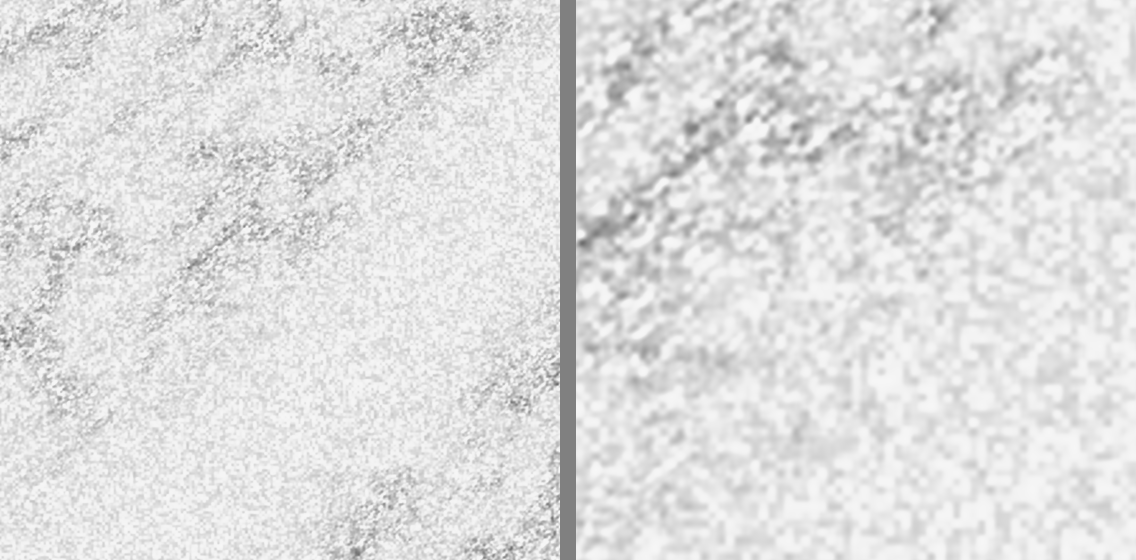
Left, the full canvas; right, a detail of the centre.
Reproduce this texture procedurally as a Shadertoy shader.

```glsl
float hash(vec2 p) {
    vec3 q = fract(vec3(p.xyx) * 0.1031);
    q += dot(q, q.yzx + 33.33);
    return fract((q.x + q.y) * q.z);
}

float noise(vec2 p) {
    vec2 cell = floor(p), f = fract(p);
    f = f * f * (3.0 - 2.0 * f);
    float low = mix(hash(cell), hash(cell + vec2(1, 0)), f.x);
    float high = mix(hash(cell + vec2(0, 1)), hash(cell + vec2(1, 1)), f.x);
    return mix(low, high, f.y);
}

float fbm(vec2 p) {
    float sum = 0.0, weight = 0.5;
    for (int i = 0; i < 4; i++) {
        sum += weight * noise(p);
        p = mat2(1.6, 1.2, -1.2, 1.6) * p + 17.3;
        weight *= 0.55;
    }
    return sum / 1.01;
}

// Dark clusters, leaving a pale diagonal band from lower middle to right
float smudges(vec2 uv, vec2 slanted) {
    float bandOffset = dot(uv - vec2(0.4, 0.1), vec2(0.66, -0.75)) + 0.05;
    float outsideBand = smoothstep(0.05, 0.32, abs(bandOffset));
    float clouds = smoothstep(0.25, 0.65, fbm(uv * 5.0 + 31.0));
    float streaks = smoothstep(0.32, 0.72, fbm(slanted * vec2(14.0, 24.0) + 57.0));
    return outsideBand * (0.3 + 0.8 * clouds) * (0.25 + 1.25 * streaks);
}

void mainImage(out vec4 fragColor, in vec2 fragCoord) {
    vec2 uv = fragCoord / iResolution.xy;
    vec2 slanted = mat2(0.8, -0.6, 0.6, 0.8) * uv + 3.0;
    float smudge = smudges(uv, slanted);

    // Round grain everywhere, slanted flecks inside the smudges
    float grain = 0.85 * noise(uv * 200.0) + 0.4 * noise(uv * 125.0 + 71.0) - 0.625;
    float flecks = 0.7 * noise(slanted * vec2(120.0, 205.0) + 23.0)
                 + 0.6 * noise(uv * 220.0 + 45.0) - 0.65;
    float speckle = mix(grain, flecks, clamp(smudge * 1.2, 0.0, 0.8));

    float paper = 0.918 - 0.083 * smudge + (0.22 + 0.32 * smudge) * speckle;

    // Soft ceiling keeps highlights just below white
    float excess = max(paper - 0.93, 0.0);
    paper -= excess * excess / (excess + 0.05);
    fragColor = vec4(vec3(clamp(paper, 0.0, 1.0)), 1.0);
}
```
